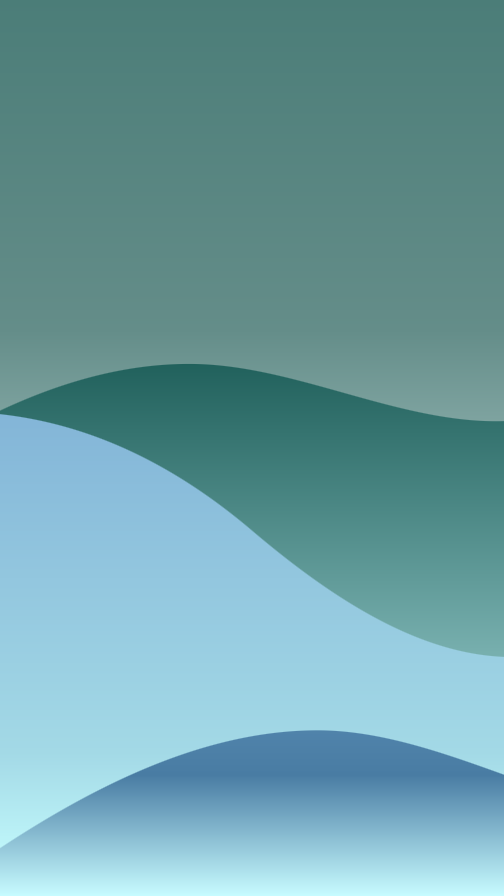
Reproduce this background procedurally as a WebGL 2 fragment shader.

```glsl
#version 300 es
precision highp float;
// Layered hills under a hazy teal sky: each layer is a smooth ridge curve
// (two cubic Hermite spans) filled with a three-stop vertical gradient,
// painted from back to front with antialiased edges.

uniform vec2 u_resolution;
out vec4 fragColor;

// Ridge knots: x, height, slope (fractions of the canvas)
#define TEAL_LEFT   vec3(0.0, 0.5417, 0.264)
#define TEAL_MID    vec3(0.382, 0.5938, -0.006)
#define TEAL_RIGHT  vec3(1.0, 0.530, 0.017)
#define WATER_LEFT  vec3(0.0, 0.5378, -0.062)
#define WATER_MID   vec3(0.5, 0.4079, -0.478)
#define WATER_RIGHT vec3(1.0, 0.2669, -0.0225)
#define FRONT_LEFT  vec3(0.0, 0.0534, 0.371)
#define FRONT_MID   vec3(0.63, 0.1849, 0.0)
#define FRONT_RIGHT vec3(1.0, 0.1354, -0.2025)

// Cubic Hermite height between two knots
float span(vec3 a, vec3 b, float x) {
  float width = b.x - a.x;
  float t = (x - a.x) / width;
  float s = 1.0 - t;
  return mix(a.y, b.y, t * t * (3.0 - 2.0 * t))
       + width * t * s * (a.z * s - b.z * t);
}

float ridge(vec3 left, vec3 mid, vec3 right, float x) {
  return x < mid.x ? span(left, mid, x) : span(mid, right, x);
}

// Coverage of the area below a ridge, about one pixel soft
float below(float height, float y) {
  float d = height - y;
  return clamp(d / max(fwidth(d), 1e-5) + 0.5, 0.0, 1.0);
}

// Vertical gradient; stops holds the top, middle and bottom heights
vec3 gradient(vec3 top, vec3 middle, vec3 bottom, vec3 stops, float y) {
  vec3 upper = mix(middle, top, clamp((y - stops.y) / (stops.x - stops.y), 0.0, 1.0));
  return mix(bottom, upper, clamp((y - stops.z) / (stops.y - stops.z), 0.0, 1.0));
}

void main() {
  vec2 uv = gl_FragCoord.xy / u_resolution;

  // Fill of each layer
  vec3 sky = gradient(vec3(0.294, 0.490, 0.471), vec3(0.392, 0.553, 0.537),
                      vec3(0.494, 0.639, 0.627), vec3(1.0, 0.632, 0.53), uv.y);
  vec3 teal = gradient(vec3(0.129, 0.380, 0.361), vec3(0.300, 0.535, 0.524),
                       vec3(0.471, 0.690, 0.686), vec3(0.594, 0.430, 0.267), uv.y);
  vec3 water = gradient(vec3(0.514, 0.710, 0.845), vec3(0.639, 0.851, 0.902),
                        vec3(0.745, 0.961, 0.976), vec3(0.538, 0.160, 0.053), uv.y);
  vec3 front = gradient(vec3(0.314, 0.514, 0.669), vec3(0.286, 0.486, 0.639),
                        vec3(0.784, 0.985, 1.0), vec3(0.185, 0.135, 0.0), uv.y);

  // Layers from back to front
  float tealRidge = ridge(TEAL_LEFT, TEAL_MID, TEAL_RIGHT, uv.x);
  float waterRidge = ridge(WATER_LEFT, WATER_MID, WATER_RIGHT, uv.x);
  float frontRidge = ridge(FRONT_LEFT, FRONT_MID, FRONT_RIGHT, uv.x);
  vec3 color = mix(sky, teal, below(tealRidge, uv.y));
  color = mix(color, water, below(waterRidge, uv.y));
  color = mix(color, front, below(frontRidge, uv.y));
  fragColor = vec4(color, 1.0);
}
```
